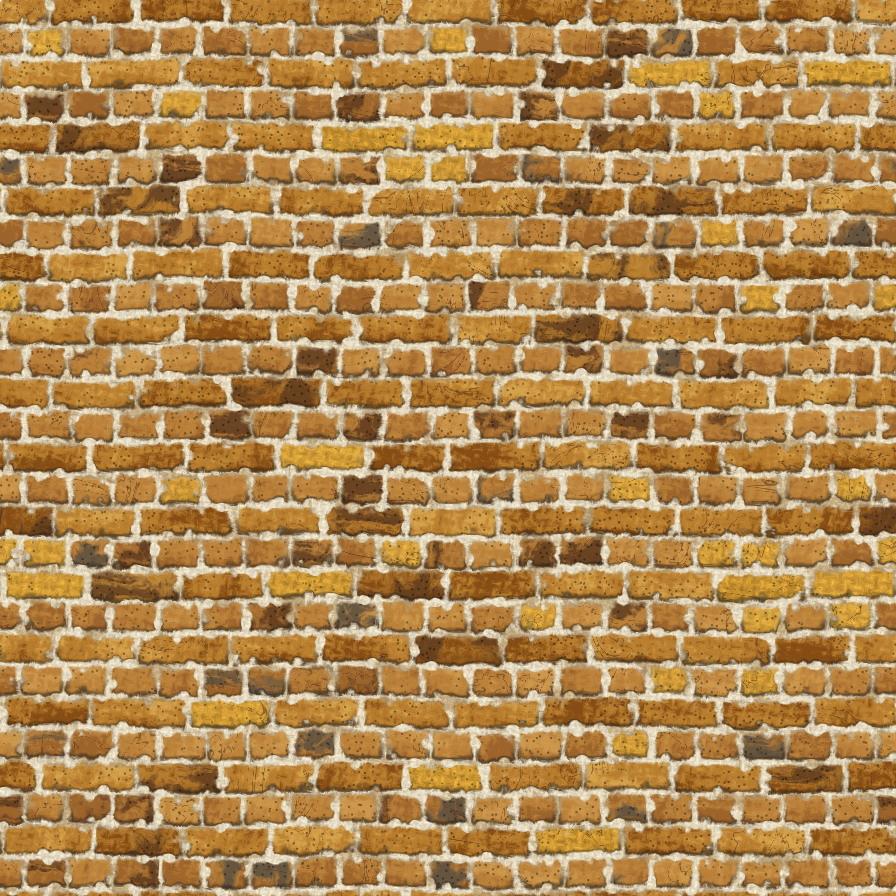
Write a three.js fragment shader that draws this texture.

```glsl
// Weathered ochre brick wall: long and short courses alternate in ragged cream mortar.
#define ROWS 28.0        // courses up the canvas
#define LONG_BRICKS 10.0 // bricks across a long course; short courses hold twice as many
#define JOINT 0.19       // mortar width, in course heights
#define JITTER 0.11      // wander of the upright joints
#define RAGGED 0.075     // roughness of brick edges
#define CHIPS 0.16       // depth of broken corners
#define SOFT 0.05        // edge smoothing, in course heights
#define BURNT 0.13       // share of scorched bricks
#define SOOTY 0.07       // share of grey-stained short bricks

varying vec2 vUv;

const vec3 RUST = vec3(0.52, 0.30, 0.08);
const vec3 AMBER = vec3(0.72, 0.49, 0.18);
const vec3 GOLD = vec3(0.84, 0.64, 0.30);
const vec3 YELLOW = vec3(0.86, 0.66, 0.22);
const vec3 CLAY = vec3(0.75, 0.53, 0.30);
const vec3 SCORCH = vec3(0.30, 0.17, 0.09);
const vec3 SOOT = vec3(0.34, 0.30, 0.25);
const vec3 CREAM = vec3(0.90, 0.86, 0.76);
const vec3 SAND = vec3(0.77, 0.67, 0.50);
const vec3 SHADOW = vec3(0.30, 0.23, 0.16);

float hash(vec2 p) {
  vec3 h = fract(vec3(p.xyx) * 0.1031);
  h += dot(h, h.yzx + 33.33);
  return fract((h.x + h.y) * h.z);
}

// Warped, rotated layers of sines, roughly -0.8 to 0.8
float waves(vec2 p) {
  float sum = 0.0, amp = 0.55;
  for (int i = 0; i < 5; i++) {
    p = mat2(0.8, 0.6, -0.6, 0.8) * p * 1.7 + 1.3;
    p += 0.7 * sin(p.yx * 1.3);
    sum += amp * sin(p.x) * sin(p.y);
    amp *= 0.65;
  }
  return sum;
}

// Cellular noise: distance to the nearest scattered point
float cellular(vec2 p) {
  vec2 cell = floor(p);
  float nearest = 2.0;
  for (int j = -1; j <= 1; j++)
    for (int i = -1; i <= 1; i++) {
      vec2 c = cell + vec2(float(i), float(j));
      vec2 point = c + vec2(hash(c + 71.0), hash(c + 133.0));
      nearest = min(nearest, distance(p, point));
    }
  return nearest;
}

// Upright joint k of a course, in brick lengths
float jointAt(float k, float row, float count) {
  return k + JITTER * hash(vec2(mod(k, count) + 5.0, row + 11.0));
}

float roundedBox(vec2 p, vec2 halfSize, float radius) {
  vec2 q = abs(p) - halfSize + radius;
  return length(max(q, 0.0)) + min(max(q.x, q.y), 0.0) - radius;
}

void main() {
  // Wall space: one unit per course, counted downward
  vec2 p = vec2(vUv.x, 1.0 - vUv.y) * ROWS + vec2(0.0, 0.21);
  vec2 q = p + RAGGED * vec2(waves(p * 2.6), waves(p * 2.6 + 40.0));
  q.y += 0.04 * sin(6.28318 * (3.0 * vUv.x + 0.7 * vUv.y));

  // Course and brick
  float row = mod(floor(q.y), ROWS);
  float isShort = mod(row, 2.0);
  float count = LONG_BRICKS * (1.0 + isShort);
  float len = ROWS / count;
  float shift = (isShort > 0.5 || mod(row, 4.0) < 1.0) ? 0.47 : -0.02;
  float x = q.x / len - shift - 0.12 * (hash(vec2(row, 3.0)) - 0.5);
  float k = floor(x);
  if (x < jointAt(k, row, count)) k -= 1.0;
  float left = jointAt(k, row, count);
  float right = jointAt(k + 1.0, row, count);
  vec2 id = vec2(mod(k, count), row) + 17.0;
  float tone = hash(id), kind = hash(id + 50.0), seed = 40.0 * hash(id + 90.0);

  // Brick outline with chipped edges
  vec2 local = vec2((x - 0.5 * (left + right)) * len, fract(q.y) - 0.5);
  local.y += 0.06 * (hash(id + 130.0) - 0.5);
  vec2 halfSize = vec2(0.5 * (right - left) * len, 0.5) - 0.5 * JOINT * (0.75 + 0.5 * kind);
  float edge = roundedBox(local, halfSize, 0.09);
  edge += CHIPS * smoothstep(0.32, 0.05, cellular(p * 1.3));
  float below = smoothstep(-0.2, 0.9, local.y / halfSize.y);

  // Brick face: fired tones, stains, pits and cracks
  float blotch = waves(local * vec2(0.9, 1.3) + seed);
  float grain = waves(p * 7.0);
  float t = 0.22 + 0.6 * tone + 0.38 * blotch + 0.28 * grain - 0.12 * below;
  vec3 brick = mix(RUST, AMBER, smoothstep(0.0, 0.5, t));
  brick = mix(brick, GOLD, smoothstep(0.5, 1.05, t));
  brick = mix(brick, CLAY, 0.4 * isShort);
  brick = mix(brick, YELLOW * (1.0 + 0.2 * grain), 0.7 * step(0.91, kind));
  brick = mix(brick, SCORCH, 0.75 * step(kind, BURNT) * smoothstep(-0.35, 0.4, blotch + 0.3 * grain));
  float sooty = isShort * step(abs(kind - 0.5), 0.5 * SOOTY);
  brick = mix(brick, SOOT, 0.85 * sooty * smoothstep(-0.3, 0.3, blotch));
  brick *= 1.0 - 0.4 * smoothstep(0.22, 0.06, cellular(p * 4.0)) * smoothstep(-0.1, 0.3, blotch);
  float crack = smoothstep(0.035, 0.0, abs(waves(p * 0.7 + seed))) * step(0.6, hash(id + 170.0));
  brick = mix(brick, SCORCH, 0.5 * crack);
  float rim = smoothstep(-0.13, 0.0, edge);
  brick = mix(brick, SAND, 0.4 * rim * (1.0 - below) * smoothstep(-0.3, 0.3, grain));
  brick *= 1.0 - 0.4 * rim * below;

  // Mortar: sandy patches and broken shadow under each brick
  float dirt = waves(p * 1.4 + 23.0);
  vec3 mortar = mix(CREAM, SAND, smoothstep(-0.1, 0.6, dirt + 0.4 * grain));
  mortar *= 1.0 + 0.12 * waves(p * 11.0);
  float shade = smoothstep(0.12, 0.0, edge) * mix(0.25, 0.95, below);
  mortar = mix(mortar, SHADOW, shade * smoothstep(-0.45, 0.3, dirt + 0.3 * grain));

  gl_FragColor = vec4(mix(brick, mortar, smoothstep(-SOFT, SOFT, edge)), 1.0);
}
```
